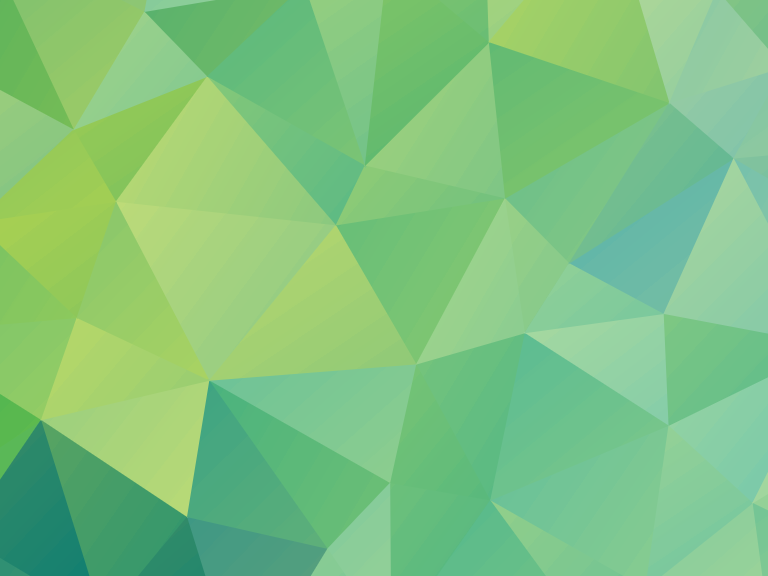
Write a WebGL 1 fragment shader that draws this background.

```glsl
precision highp float;

uniform vec2 u_resolution;

const float CELLS = 4.2;      // mesh cells per canvas height
const float JITTER = 0.74;    // spread of a vertex inside its cell
const float TILT = 0.42;      // rotation of the mesh

float hash(vec2 p) {
  return fract(sin(dot(p, vec2(127.1, 311.7))) * 43758.5453);
}

vec2 hash2(vec2 p) {
  return vec2(hash(p), hash(p + 19.7));
}

float cross2(vec2 a, vec2 b) {
  return a.x * b.y - a.y * b.x;
}

mat2 rotation(float angle) {
  float c = cos(angle), s = sin(angle);
  return mat2(c, s, -s, c);
}

vec2 meshVertex(vec2 id) {
  return id + (hash2(id) - 0.5) * JITTER;
}

// Signed distance to the line a-b
float lineDistance(vec2 p, vec2 a, vec2 b) {
  return cross2(b - a, p - a) / length(b - a);
}

// Full inside, fading over one pixel outside so shared edges stay closed
float triangleCoverage(vec2 p, vec2 a, vec2 b, vec2 c, float pixel) {
  float side = sign(cross2(b - a, c - a));
  float inside = min(side * lineDistance(p, a, b),
                 min(side * lineDistance(p, b, c), side * lineDistance(p, c, a)));
  return clamp(1.0 + inside / pixel, 0.0, 1.0);
}

// Colour weighted by closeness to its centre
vec4 tone(vec2 p, vec2 center, vec3 color) {
  vec2 d = p - center;
  float weight = exp(-42.0 * dot(d, d)) + 1e-6;
  return vec4(color, 1.0) * weight;
}

// Broad palette: lime on the left, mint on the right, dark teal below
vec3 palette(vec2 p) {
  vec4 sum = tone(p, vec2(0.02, 1.04), vec3(0.38, 0.69, 0.36));
  sum += tone(p, vec2(0.16, 0.68), vec3(0.67, 0.82, 0.33));
  sum += tone(p, vec2(0.22, 0.38), vec3(0.67, 0.83, 0.43));
  sum += tone(p, vec2(-0.02, 0.20), vec3(0.31, 0.71, 0.31));
  sum += tone(p, vec2(0.30, 0.00), vec3(0.10, 0.49, 0.44));
  sum += tone(p, vec2(0.46, 0.84), vec3(0.48, 0.78, 0.60));
  sum += tone(p, vec2(0.55, 0.54), vec3(0.65, 0.82, 0.46));
  sum += tone(p, vec2(0.78, 0.46), vec3(0.44, 0.76, 0.46));
  sum += tone(p, vec2(0.76, 0.14), vec3(0.42, 0.76, 0.58));
  sum += tone(p, vec2(0.78, 0.84), vec3(0.44, 0.75, 0.42));
  sum += tone(p, vec2(1.05, 1.00), vec3(0.64, 0.82, 0.40));
  sum += tone(p, vec2(1.16, 0.64), vec3(0.40, 0.72, 0.66));
  sum += tone(p, vec2(1.28, 0.86), vec3(0.59, 0.80, 0.66));
  sum += tone(p, vec2(1.18, 0.28), vec3(0.53, 0.81, 0.66));
  sum += tone(p, vec2(1.20, 0.02), vec3(0.53, 0.80, 0.60));
  return sum.rgb / sum.a;
}

// Facet colour with a faint, stepped diagonal gradient
vec3 facetColor(vec2 p, vec2 centroid, float seed) {
  vec2 key = vec2(seed, seed * 3.7);
  vec3 color = palette(centroid + (hash2(key) - 0.5) * 0.24);
  float shade = hash(key + 5.3) - 0.46;
  vec3 accent = shade < 0.0 ? vec3(0.32, 0.70, 0.36) : vec3(0.70, 0.86, 0.62);
  color = mix(color, accent, abs(shade) * 1.1);

  float angle = -0.75 + (hash(key + 8.1) - 0.5) * 0.5;
  float along = dot(p - centroid, vec2(cos(angle), sin(angle)));
  float band = 0.05;
  float stepped = mix(along, (floor(along / band) + 0.5) * band, 0.7);
  float slope = hash(key + 2.9) < 0.65 ? -1.0 : 0.8;
  return color + stepped * slope * vec3(0.44, 0.16, -0.12);
}

vec3 paintFacet(vec3 under, vec2 p, vec2 a, vec2 b, vec2 c, float seed, float pixel) {
  float coverage = triangleCoverage(p, a, b, c, pixel);
  if (coverage <= 0.0) return under;
  mat2 toCanvas = rotation(-TILT);
  vec2 centroid = toCanvas * (a + b + c) / (3.0 * CELLS);
  return mix(under, facetColor(toCanvas * p / CELLS, centroid, seed), coverage);
}

void main() {
  vec2 p = rotation(TILT) * gl_FragCoord.xy / u_resolution.y * CELLS;
  float pixel = CELLS / u_resolution.y;
  vec3 color = vec3(0.48, 0.78, 0.53);

  // Split each nearby quad along its shorter diagonal
  for (int j = -1; j <= 1; j++) {
    for (int i = -1; i <= 1; i++) {
      vec2 id = floor(p) + vec2(float(i), float(j));
      vec2 a = meshVertex(id);
      vec2 b = meshVertex(id + vec2(1.0, 0.0));
      vec2 c = meshVertex(id + vec2(0.0, 1.0));
      vec2 d = meshVertex(id + 1.0);
      bool useAD = distance(a, d) < distance(b, c);
      float seed = hash(id + 41.3) * 10.0;
      color = paintFacet(color, p, a, b, useAD ? d : c, seed, pixel);
      color = paintFacet(color, p, d, c, useAD ? a : b, seed + 13.1, pixel);
    }
  }
  gl_FragColor = vec4(clamp(color, 0.0, 1.0), 1.0);
}
```
